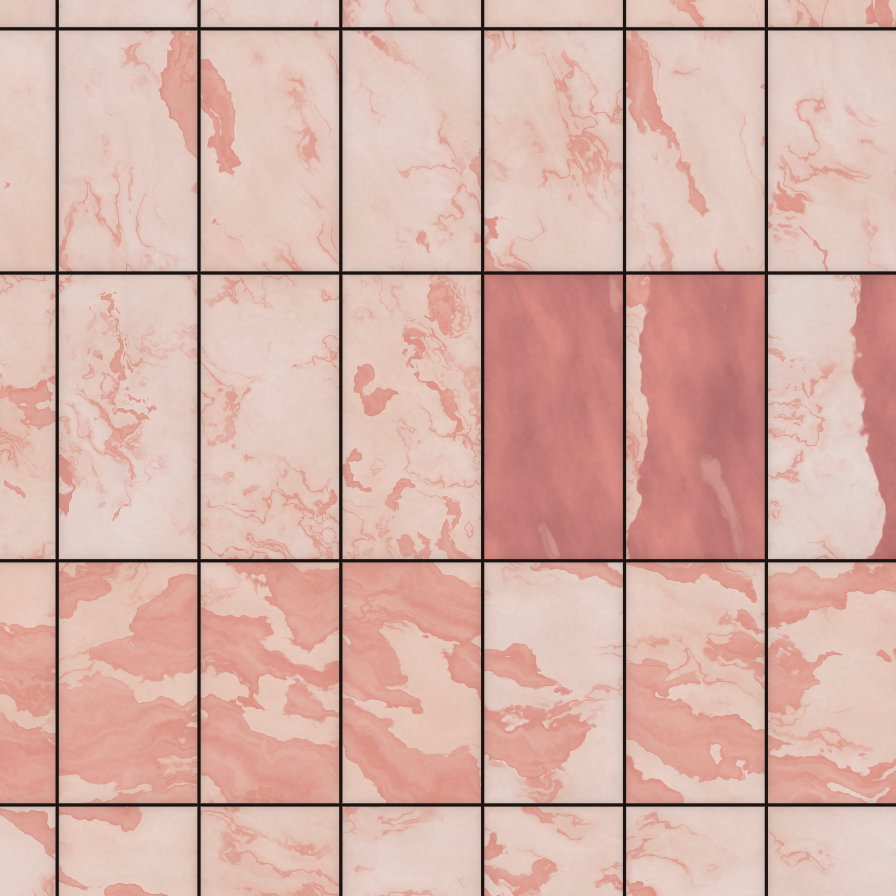
Write a WebGL 2 fragment shader that draws this texture.

```glsl
#version 300 es
precision highp float;

uniform vec2 u_resolution;
out vec4 outColor;

vec2 hash2(vec2 p) {
  p = vec2(dot(p, vec2(127.1, 311.7)), dot(p, vec2(269.5, 183.3)));
  return fract(sin(p) * 43758.5);
}

float cornerSlope(vec2 cell, vec2 offset, vec2 f) {
  return dot(hash2(cell + offset) * 2.0 - 1.0, f - offset);
}

float gradientNoise(vec2 p) {
  vec2 i = floor(p), f = p - i;
  vec2 s = f * f * f * (f * (f * 6.0 - 15.0) + 10.0);
  return mix(mix(cornerSlope(i, vec2(0, 0), f), cornerSlope(i, vec2(1, 0), f), s.x),
             mix(cornerSlope(i, vec2(0, 1), f), cornerSlope(i, vec2(1, 1), f), s.x), s.y);
}

float fbm(vec2 p) {
  float sum = 0.0, amp = 1.0;
  for (int i = 0; i < 5; i++) {
    sum += amp * gradientNoise(p);
    p = mat2(1.6, 1.2, -1.2, 1.6) * p + 3.7;
    amp *= 0.5;
  }
  return sum;
}

vec2 rotate(vec2 p, float a) {
  return mat2(cos(a), -sin(a), sin(a), cos(a)) * p;
}

// Stone colour of one panel; pos is measured from the panel's lower left corner
vec3 marble(vec2 pos, vec2 size, float col, float row) {
  vec2 rnd = hash2(vec2(col, row) + 3.0);
  vec2 seed = hash2(vec2(row, col) + 11.0) * 40.0;
  float tallRow = 1.0 - step(0.5, abs(row - 2.0));
  float bandedRow = 1.0 - step(0.5, abs(row - 1.0));

  // Warped coordinates stretched along the grain
  float grain = -0.15 - 0.5 * max(row - 1.0, 0.0) + (rnd.x - 0.5) * 0.7;
  vec2 warp = vec2(fbm(pos * 11.0 + seed), fbm(pos * 11.0 + seed + 17.0));
  vec2 p = rotate(pos, grain) * vec2(4.5, 13.0) + seed + warp * (0.55 + 0.5 * tallRow);

  // Pale ground with cloudy tone and fine grain
  float cloud = fbm(pos * 9.0 + seed + 31.0);
  vec3 ground = mix(vec3(0.90, 0.77, 0.71), vec3(0.89, 0.82, 0.80),
                    clamp(rnd.y * 0.7 + 0.25 * tallRow + cloud * 0.6, 0.0, 1.0));
  float streak = fbm(p * vec2(1.5, 4.0) + 5.0);
  ground += 0.02 * streak;

  // Broad rose bands with a deeper rim
  float level = fbm(p);
  float threshold = mix(mix(0.24, 0.38, tallRow), 0.02, bandedRow) + (rnd.y - 0.5) * 0.2;
  float band = smoothstep(threshold, threshold + 0.04, level);
  float rim = band * (1.0 - smoothstep(0.03, 0.16, level - threshold));
  vec3 rose = mix(vec3(0.89, 0.69, 0.64), vec3(0.86, 0.56, 0.51),
                  clamp(0.5 + streak * 1.1 + rim * 0.35, 0.0, 1.0));
  vec3 color = mix(ground, rose, band * 0.9);

  // Thin broken veins and a soft blush around them
  float crease = abs(fbm(p * 1.2 + 9.0));
  float patchy = smoothstep(-0.1, 0.3, fbm(pos * 8.0 + seed + 53.0) + 0.15 * tallRow);
  float vein = (1.0 - smoothstep(0.01, 0.05, crease)) * patchy;
  float blush = (1.0 - smoothstep(0.0, 0.3, crease)) * patchy;
  color = mix(color, vec3(0.88, 0.67, 0.61), blush * 0.4);
  color = mix(color, vec3(0.86, 0.57, 0.51), vein * 0.7);

  // Heavy plum slab that recedes across the right-hand tall panels
  vec2 q = rotate(pos, -1.25) * vec2(9.0, 32.0) + seed + warp * 0.5;
  float edge = (col - 4.0) * 0.6 - 0.5;
  float reach = pos.x / size.x - edge + 0.35 * fbm(pos * vec2(10.0, 8.0) + seed);
  float slab = smoothstep(0.0, 0.025, reach) * tallRow * step(3.5, col);
  float mottle = fbm(pos * vec2(14.0, 7.0) + seed + 71.0);
  float fibre = fbm(q);
  vec3 slabColor = mix(vec3(0.85, 0.55, 0.52), vec3(0.70, 0.43, 0.43),
                       clamp(0.35 + mottle * 0.9 + fibre * 0.5, 0.0, 1.0));
  slabColor = mix(slabColor, vec3(0.88, 0.67, 0.62), smoothstep(0.3, 0.6, fibre) * 0.6);
  color = mix(color, slabColor, slab);

  // Dusty surface wear
  return color + 0.018 * gradientNoise(pos * 190.0 + seed) + 0.02 * cloud;
}

void main() {
  vec2 uv = gl_FragCoord.xy / u_resolution;
  float pixel = 1.0 / min(u_resolution.x, u_resolution.y);

  // Equal columns; short and tall rows alternate
  float x = (uv.x - 0.0638) / 0.1583;
  float col = floor(x) + 1.0;
  float pairIndex = floor((uv.y - 0.1016) / 0.5937);
  float y = uv.y - 0.1016 - pairIndex * 0.5937;
  float tall = step(0.2725, y);
  float row = pairIndex * 2.0 + tall + 1.0;
  vec2 size = vec2(0.1583, mix(0.2725, 0.3212, tall));
  vec2 pos = vec2(fract(x) * size.x, y - tall * 0.2725);

  vec3 color = marble(pos, size, col, row);

  // Grime near the edges, then the dark open joint
  vec2 gap = min(pos, size - pos);
  float joint = min(gap.x, gap.y);
  color *= 1.0 - 0.13 * exp(-joint * 220.0);
  float open = 1.0 - smoothstep(0.0017 - 0.5 * pixel, 0.0017 + 0.7 * pixel, joint);
  color = mix(color, vec3(0.11, 0.07, 0.06), open);

  outColor = vec4(clamp(color, 0.0, 1.0), 1.0);
}
```
